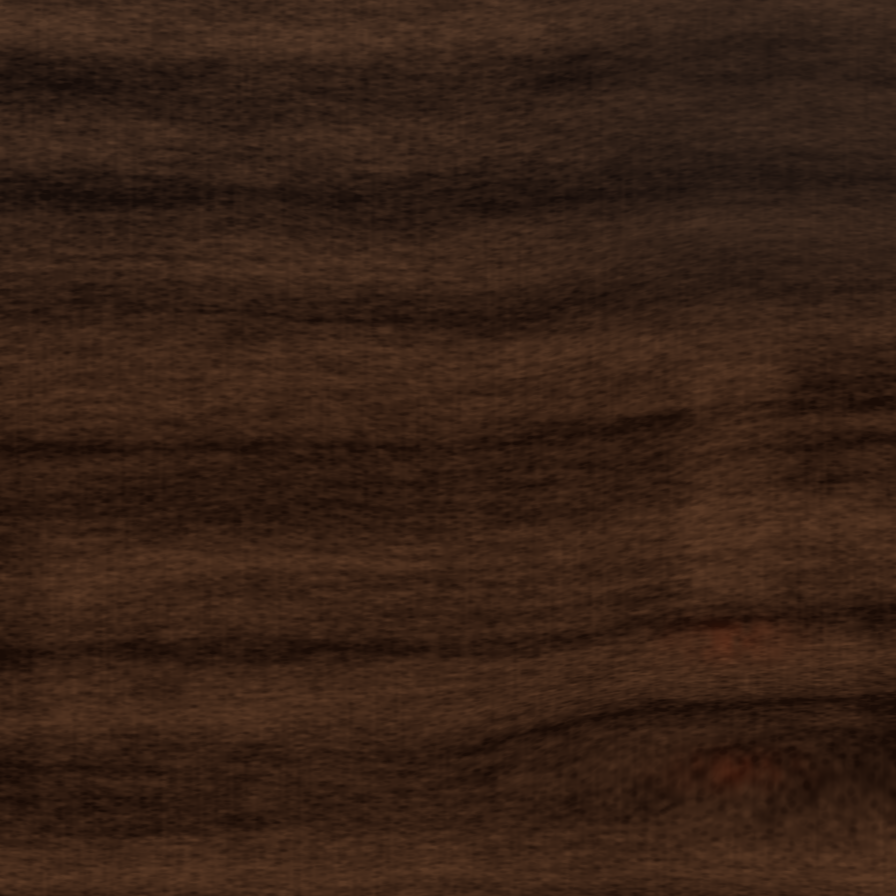
Give the GLSL for this texture, as a Shadertoy shader.

```glsl
// Dark walnut board with nearly horizontal figure that lifts toward the right.
// Broken growth bands follow a bent grain coordinate; stretched noise adds fibres,
// cellular noise adds pores and pale flecks, and wide soft patches vary the stain.

const vec3 DARK_WOOD  = vec3(0.144, 0.085, 0.056);
const vec3 LIGHT_WOOD = vec3(0.286, 0.186, 0.126);
const vec3 WARM_SHIFT = vec3(0.010, -0.003, -0.011);
const vec3 RED_GLOW   = vec3(0.080, 0.022, 0.008);

// Growth bands: centre height, half width, tone
const int BAND_COUNT = 15;
const vec3 BANDS[BAND_COUNT] = vec3[](
    vec3(0.035, 0.035, 0.40), vec3(0.090, 0.030, -0.32), vec3(0.145, 0.013, -0.40),
    vec3(0.210, 0.038, 0.30), vec3(0.275, 0.013, -0.48), vec3(0.365, 0.045, 0.24),
    vec3(0.440, 0.040, -0.24), vec3(0.499, 0.009, -0.36), vec3(0.575, 0.042, 0.24),
    vec3(0.655, 0.024, -0.28), vec3(0.715, 0.028, 0.18), vec3(0.778, 0.028, -0.52),
    vec3(0.840, 0.028, 0.08), vec3(0.908, 0.022, -0.38), vec3(0.968, 0.028, 0.44));

vec2 hash2(vec2 p) {
    vec3 q = fract(p.xyx * vec3(0.1031, 0.1030, 0.0973));
    q += dot(q, q.yzx + 33.33);
    return fract((q.xx + q.yz) * q.zy);
}

// Smooth value noise, about -1 to 1
float valueNoise(vec2 p) {
    vec2 cell = floor(p);
    vec2 f = fract(p);
    f = f * f * (3.0 - 2.0 * f);
    float low  = mix(hash2(cell).x, hash2(cell + vec2(1, 0)).x, f.x);
    float high = mix(hash2(cell + vec2(0, 1)).x, hash2(cell + vec2(1, 1)).x, f.x);
    return 2.0 * mix(low, high, f.y) - 1.0;
}

// Distance to the nearest scattered point
float cellular(vec2 p) {
    vec2 cell = floor(p);
    float nearest = 4.0;
    for (int j = -1; j <= 1; j++)
        for (int i = -1; i <= 1; i++) {
            vec2 neighbour = cell + vec2(i, j);
            vec2 offset = neighbour + hash2(neighbour) - p;
            nearest = min(nearest, dot(offset, offset));
        }
    return sqrt(nearest);
}

// Short dashes along the grain, 1 at their cores
float dashes(vec2 grain, vec2 density) {
    return 1.0 - smoothstep(0.10, 0.42, cellular(grain * density));
}

// Height along the figure, after bending by layered sines and the right-hand lift
float grainHeight(vec2 uv) {
    float lift = 0.046 * smoothstep(0.45, 0.90, uv.x);
    lift *= smoothstep(0.02, 0.16, uv.y) * (1.0 - 0.6 * smoothstep(0.6, 0.9, uv.y));
    lift += 0.032 * smoothstep(0.40, 0.75, uv.x) * exp(-pow((uv.y - 0.19) / 0.06, 2.0));
    float wave = 0.004 * sin(uv.x * 8.0 + uv.y * 5.0) + 0.001 * sin(uv.x * 21.0 - uv.y * 17.0);
    return uv.y - lift + wave;
}

// Sum of the bands; each one strengthens and weakens along its length
float bandTone(vec2 grain) {
    float tone = 0.0;
    for (int i = 0; i < BAND_COUNT; i++) {
        float d = (grain.y - BANDS[i].x) / BANDS[i].y;
        float strength = 1.0 + 0.35 * valueNoise(vec2(grain.x * 6.0, float(i) * 7.0));
        tone += BANDS[i].z * strength * exp(-d * d);
    }
    return tone;
}

// Wide streaks, short fibres and faint cross hairs
float fibreTone(vec2 grain) {
    float tone = 0.17 * valueNoise(grain * vec2(3.0, 46.0));
    tone += 0.18 * valueNoise(grain * vec2(11.0, 120.0) + 17.0);
    tone += 0.21 * valueNoise(grain * vec2(42.0, 210.0) + 41.0);
    tone += 0.20 * valueNoise(grain * vec2(120.0, 290.0) + 73.0);
    tone += 0.08 * valueNoise(grain * vec2(240.0, 22.0) + 97.0);
    return tone;
}

// Soft-edged rectangle, 1 inside
float softPatch(vec2 uv, vec2 centre, vec2 halfSize, float blur) {
    vec2 edge = 1.0 - smoothstep(halfSize - blur, halfSize + blur, abs(uv - centre));
    return edge.x * edge.y;
}

float glowSpot(vec2 uv, vec2 centre, vec2 radius) {
    vec2 d = (uv - centre) / radius;
    return exp(-dot(d, d));
}

void mainImage(out vec4 fragColor, in vec2 fragCoord) {
    vec2 uv = fragCoord / iResolution.xy;
    vec2 grain = vec2(uv.x, grainHeight(uv));

    // Figure: ragged bands that fade into a haze at the upper right
    float haze = smoothstep(0.50, 0.85, uv.x) * smoothstep(0.55, 0.75, uv.y);
    float ragged = 0.006 * valueNoise(grain * vec2(14.0, 60.0))
                 + 0.004 * valueNoise(grain * vec2(50.0, 150.0) + 29.0);
    float tone = 0.49 + 1.08 * bandTone(grain + vec2(0.0, ragged)) * (1.0 - 0.5 * haze);

    // Surface: fibres, dark pores and pale flecks
    float surface = fibreTone(grain) - 0.22 * dashes(grain, vec2(60.0, 170.0))
                  + 0.20 * dashes(grain + 3.7, vec2(48.0, 150.0));
    tone += surface * (1.0 - 0.35 * haze);

    // Stain: pale upright patch, dark knot, dark side edges
    tone += 0.28 * softPatch(uv, vec2(0.815, 0.46), vec2(0.055, 0.14), 0.02);
    tone -= 0.42 * softPatch(uv, vec2(0.945, 0.58), vec2(0.065, 0.028), 0.02);
    float side = softPatch(uv, vec2(0.0, 0.25), vec2(0.045, 0.15), 0.015)
               + softPatch(uv, vec2(1.0, 0.22), vec2(0.04, 0.11), 0.012);
    tone -= 0.28 * side;

    // Colour: browner below, greyer above, with two reddish glows
    vec3 colour = mix(DARK_WOOD, LIGHT_WOOD, clamp(tone, -0.35, 1.35));
    float warmth = 0.8 - 1.3 * smoothstep(0.50, 0.85, uv.y) - 0.6 * haze;
    colour += WARM_SHIFT * warmth;
    float glow = glowSpot(uv, vec2(0.82, 0.285), vec2(0.07, 0.025))
               + glowSpot(uv, vec2(0.82, 0.140), vec2(0.07, 0.022));
    colour += RED_GLOW * glow * (0.75 + 0.5 * valueNoise(uv * vec2(90.0, 60.0)));

    fragColor = vec4(max(colour, 0.0), 1.0);
}
```
